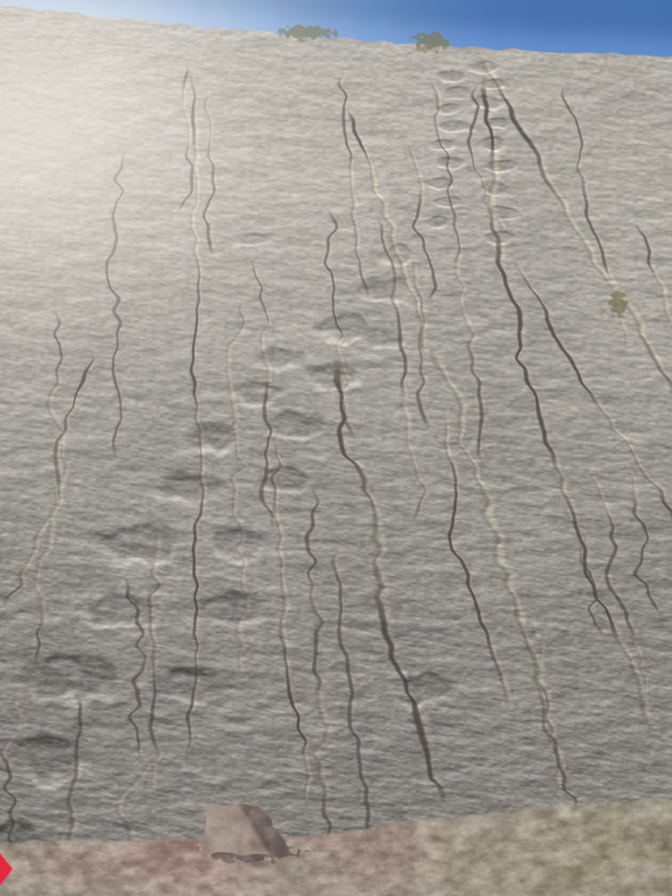
A WebGL 1 fragment shader for this texture:

```glsl
precision highp float;
uniform vec2 u_resolution;

float hash(vec2 p) {
  return fract(sin(dot(p, vec2(127.1, 311.7))) * 43758.5);
}

float noise(vec2 p) {
  vec2 i = floor(p), f = fract(p);
  f = f * f * (3.0 - 2.0 * f);
  return mix(mix(hash(i), hash(i + vec2(1, 0)), f.x),
             mix(hash(i + vec2(0, 1)), hash(i + 1.0), f.x), f.y);
}

float fbm(vec2 p) {
  float sum = 0.0, amp = 0.5;
  for (int i = 0; i < 5; i++) {
    sum += amp * noise(p);
    p = mat2(1.7, 0.9, -0.9, 1.7) * p + 7.3;
    amp *= 0.56;
  }
  return sum;
}

// Rock height: thin, nearly level bedding plus broad lumps
float relief(vec2 p) {
  return fbm(vec2(p.x * 34.0, p.y * 100.0 + p.x * 10.0)) + 0.65 * fbm(p * vec2(24, 32) + 31.0);
}

// Pale edge and dark gap of a wandering crack; ends = top xy, foot xy
vec2 crack(vec2 p, vec4 ends, float bend, float width) {
  float t = (ends.y - p.y) / (ends.y - ends.w);
  float seed = ends.x * 91.0 + ends.w * 37.0;
  float wander = 0.018 * noise(vec2(p.y * 20.0, seed)) + 0.009 * noise(vec2(p.y * 75.0, seed)) - 0.0135;
  float d = p.x - mix(ends.x, ends.z, t) - bend * 4.0 * t * (1.0 - t) - wander;
  float w = width * (0.45 + 0.9 * noise(vec2(p.y * 45.0, seed)));
  float pale = 1.0 - smoothstep(w * 0.3, w + 0.001, abs(d));
  float gap = 1.0 - smoothstep(w * 0.2, w * 0.8 + 0.001, abs(d + w * 1.1));
  float broken = smoothstep(0.3, 0.65, noise(vec2(p.y * 15.0, seed)));
  float fade = smoothstep(0.0, 0.08, t) * smoothstep(0.0, 0.08, 1.0 - t);
  return vec2(pale * (1.0 - 0.6 * broken), gap * (0.2 + 0.8 * broken)) * fade;
}

// Hollow with a shaded upper lip and a lit lower rim
float dent(vec2 p, vec2 centre, vec2 size) {
  vec2 q = (p - centre) / size;
  q += 0.7 * vec2(noise(p * 65.0), noise(p * 65.0 + 40.0)) - 0.35;
  float r = length(q);
  float rim = smoothstep(0.55, 0.95, r) * (1.0 - smoothstep(0.95, 1.4, r));
  return -0.05 * (1.0 - smoothstep(0.65, 1.1, r)) - 0.16 * rim * q.y;
}

// Hollows whose stride and size grow towards the viewer
float trackway(vec2 p, vec2 start, vec2 stride, float growth, vec2 size) {
  float sum = 0.0;
  for (int i = 0; i < 9; i++) {
    float n = float(i);
    vec2 c = start + stride * n - vec2(0, growth * n * n);
    c.x += (mod(n, 2.0) - 0.5) * size.x * 0.7;
    sum += dent(p, c, size * (1.0 + growth * n * 28.0) * (0.85 + 0.3 * hash(c)));
  }
  return sum;
}

float blob(vec2 p, vec2 centre, vec2 size) {
  float r = length((p - centre) / size) + 0.9 * noise(p * 240.0) - 0.45;
  return 1.0 - smoothstep(0.7, 1.15, r);
}

vec3 wallColor(vec2 p) {
  float slope = relief(p + vec2(-0.0015, 0.0028)) - relief(p);
  float tone = mix(0.505, 0.665, smoothstep(0.05, 0.95, p.y));
  tone += 0.07 * fbm(p * vec2(7, 10)) - 0.035;
  tone -= clamp(slope, -0.3, 0.3) * mix(0.48, 0.28, p.y);
  tone += 0.08 * noise(p * vec2(210, 340)) - 0.04;

  // Two tracks descending to the left, two narrow columns above
  tone += trackway(p, vec2(0.449, 0.714), vec2(-0.0286, -0.035), 0.0031, vec2(0.022, 0.01));
  tone += trackway(p, vec2(0.319, 0.599), vec2(-0.039, -0.0365), 0.0039, vec2(0.025, 0.013));
  tone += trackway(p, vec2(0.508, 0.915), vec2(-0.002, -0.018), 0.0003, vec2(0.014, 0.006));
  tone += trackway(p, vec2(0.545, 0.925), vec2(0.002, -0.019), 0.0006, vec2(0.013, 0.006));
  tone += dent(p, vec2(0.475, 0.228), vec2(0.03, 0.016));
  tone += dent(p, vec2(0.425, 0.622), vec2(0.02, 0.011));
  tone += dent(p, vec2(0.285, 0.733), vec2(0.02, 0.008));

  // Main cracks
  vec2 c = crack(p, vec4(0.475, 0.622, 0.634, 0.102), 0.02, 0.0045);
  c = max(c, crack(p, vec4(0.378, 0.61, 0.492, 0.095), -0.008, 0.0052));
  c = max(c, crack(p, vec4(0.547, 0.945, 0.752, 0.16), -0.05, 0.004));
  c = max(c, crack(p, vec4(0.53, 0.95, 0.765, 0.55), 0.0, 0.004));
  c = max(c, crack(p, vec4(0.39, 0.883, 0.482, 0.6), 0.0, 0.0027));
  c = max(c, crack(p, vec4(0.495, 0.544, 0.573, 0.206), -0.015, 0.0032));
  c = max(c, crack(p, vec4(0.212, 0.935, 0.212, 0.14), 0.012, 0.0025));
  c = max(c, crack(p, vec4(0.1, 0.61, 0.013, 0.32), 0.01, 0.0028));
  c = max(c, crack(p, vec4(0.312, 0.52, 0.352, 0.09), -0.01, 0.003));
  c = max(c, crack(p, vec4(0.573, 0.714, 0.76, 0.41), 0.0, 0.0028));

  // Fine cracks spreading like a fan
  vec2 fan = vec2(0.2 + (p.x - 0.2) / (1.6 - 0.6 * p.y), p.y);
  for (int i = 0; i < 30; i++) {
    float n = float(i);
    float x = 0.02 + 0.023 * n + 0.012 * hash(vec2(n, 2));
    float top = 0.2 + 0.75 * hash(vec2(n, 5));
    float foot = top - 0.15 - 0.32 * hash(vec2(n, 8));
    c = max(c, 0.75 * crack(fan, vec4(x, top, x, foot), 0.0, 0.002));
  }
  vec3 rock = tone * mix(vec3(1.02, 1.0, 0.95), vec3(1.2, 1.15, 1.05), c.x * 0.75);
  return mix(rock, vec3(0.25, 0.235, 0.22), c.y * 0.75);
}

vec3 groundColor(vec2 p) {
  float pink = noise(p * vec2(9, 30)) * (1.0 - smoothstep(0.3, 0.6, p.x));
  float grass = smoothstep(0.4, 0.7, p.x) * noise(p * vec2(22, 40));
  vec3 soil = mix(vec3(0.62, 0.59, 0.54), vec3(0.59, 0.48, 0.45), pink);
  return mix(soil, vec3(0.5, 0.48, 0.36), grass * 0.6) + 0.35 * fbm(p * vec2(70, 110)) - 0.18;
}

void main() {
  vec2 p = gl_FragCoord.xy / u_resolution * vec2(0.75, 1);

  // Sky, wall and scrub
  float crest = 0.992 - 0.125 * p.x + 0.067 * p.x * p.x + 0.005 * noise(vec2(p.x * 70.0, 1));
  vec3 sky = mix(vec3(0.57, 0.67, 0.8), vec3(0.27, 0.44, 0.68), smoothstep(0.05, 0.6, p.x));
  sky += 0.1 * (1.0 - smoothstep(0.0, 0.04, p.y - crest));
  vec3 color = mix(wallColor(p), sky, smoothstep(-0.0015, 0.0015, p.y - crest));
  float scrub = max(blob(p, vec2(0.481, 0.953), vec2(0.018, 0.01)), blob(p, vec2(0.342, 0.964), vec2(0.03, 0.008)));
  scrub = max(scrub, blob(p, vec2(0.69, 0.66), vec2(0.01, 0.014)));
  color = mix(color, vec3(0.47, 0.45, 0.33), scrub * 0.75);

  // Ground, boulder and red corner
  float bank = 0.054 + 0.045 * smoothstep(0.2, 0.75, p.x) + 0.012 * fbm(p * 28.0);
  color = mix(color, groundColor(p), smoothstep(-0.003, 0.003, bank - p.y));
  color *= 1.0 - 0.3 * blob(p, vec2(0.28, 0.048), vec2(0.05, 0.01));
  vec2 b = p - vec2(0.27, 0.074);
  float edge = max(max(abs(b.y) - 0.028, -b.x - 0.043), b.x * 0.8 + b.y * 0.5 - 0.03);
  edge += 0.007 * noise(p * 70.0) - 0.0035;
  float face = smoothstep(-0.004, 0.004, b.x + b.y * 0.6 - 0.014);
  vec3 stone = mix(vec3(0.59, 0.53, 0.49), vec3(0.43, 0.38, 0.36), face) + 0.25 * fbm(p * 70.0) - 0.12;
  color = mix(color, stone, 1.0 - smoothstep(-0.0015, 0.0015, edge));
  float flag = p.x - 0.014 + abs(p.y - 0.03) * 0.8;
  color = mix(color, vec3(0.88, 0.16, 0.24), 1.0 - smoothstep(-0.0015, 0.0015, flag));

  // Sun haze from the left
  vec2 h = (p - vec2(0, 0.86)) * vec2(3.6, 4.8);
  color = mix(color, vec3(0.91, 0.89, 0.85), 0.68 * exp(-dot(h, h)));
  color += 0.06 * exp(-length(p - vec2(0.1, 0.9)) * 3.0);
  gl_FragColor = vec4(clamp(color, 0.0, 1.0), 1.0);
}
```
